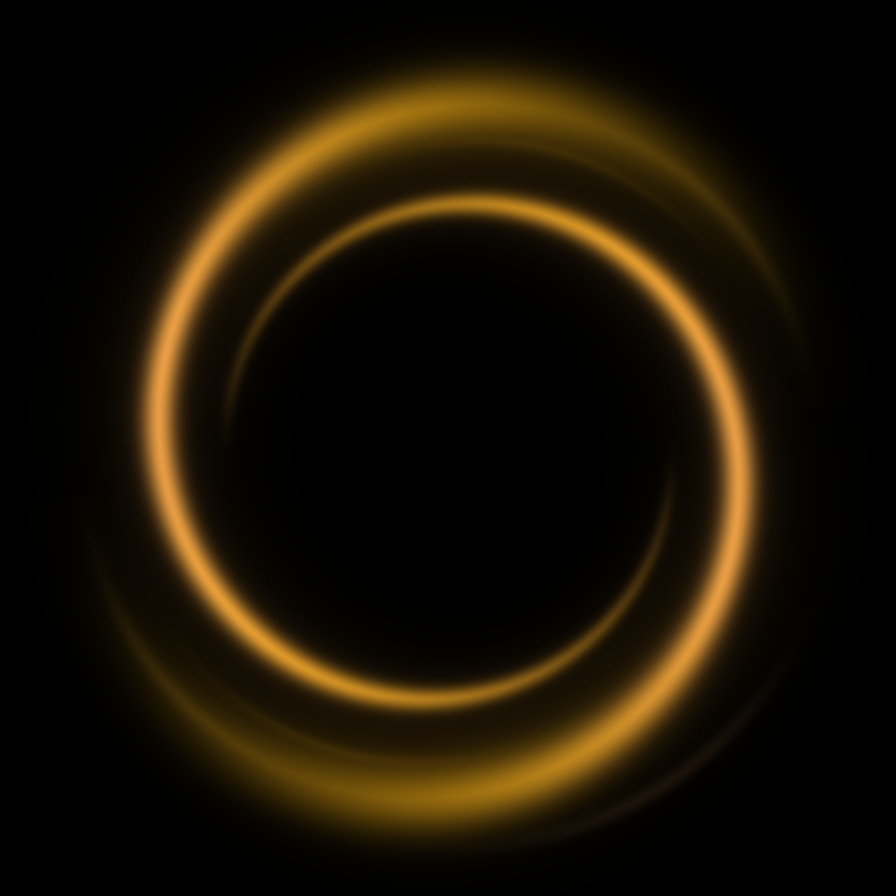
Reproduce this background procedurally as a WebGL 2 fragment shader.

```glsl
#version 300 es
precision highp float;
// Two golden spiral arms of light winding into a glowing ring on black.
uniform vec2 u_resolution;
out vec4 fragColor;

const float PI = 3.14159265;

float bell(float x, float width) {
    return exp(-x * x / (width * width));
}

float softMin(float a, float b, float k) {
    float h = max(k - abs(a - b), 0.0) / k;
    return min(a, b) - h * h * k * 0.25;
}

// Radius of an arm: level at its outer start, then winding inward.
float armRadius(float t) {
    return softMin(0.387 - 0.0474 * t + 0.0038 * t * t, 0.41, 0.04);
}

// Light of one arm; t is the angle travelled along it, r the distance from the centre.
vec3 armLight(float t, float r) {
    float d = r - armRadius(t);
    float taper = smoothstep(1.2, 4.6, t);
    float strength = smoothstep(-1.45, 1.3, t) * (1.0 - smoothstep(2.0, 5.2, t))
                   * (1.0 - smoothstep(4.4, 4.83, t));

    // Colour runs from olive through warm orange to gold.
    vec3 tint = mix(vec3(0.56, 0.41, 0.03), vec3(0.69, 0.47, 0.22), smoothstep(-0.2, 1.2, t));
    tint = mix(tint, vec3(0.70, 0.49, 0.10), smoothstep(1.6, 2.9, t));

    // Bright core, wide at the start and thin at the end.
    float width = mix(0.036, 0.019, smoothstep(-0.4, 1.2, t)) * mix(1.0, 0.4, taper);
    vec3 light = tint * strength * bell(d, width);

    // Halo around the core.
    float reach = mix(0.034, 0.018, taper);
    light += vec3(0.21, 0.14, 0.045) * strength * exp(-abs(d) / reach);

    // Olive haze spilling inward from the broad part, with a fine streak in it.
    float broad = bell(t, 0.8);
    light += vec3(0.17, 0.12, 0.01) * broad * bell(d, d < 0.0 ? 0.07 : 0.045);
    light += vec3(0.06, 0.043, 0.005) * bell(t + 0.4, 0.4) * bell(d + 0.041, 0.006);

    // Thin rim along the faint outer start.
    light += vec3(0.09, 0.065, 0.015) * bell(t + 0.85, 0.35) * bell(d, 0.01);
    return light;
}

void main() {
    vec2 uv = (gl_FragCoord.xy - 0.5 * u_resolution) / min(u_resolution.x, u_resolution.y);
    vec2 p = uv - vec2(0.001, -0.004);
    float r = length(p);
    float angle = atan(p.y, p.x);

    vec3 color = vec3(0.0);
    for (int arm = 0; arm < 2; arm++) {
        float t = mod(angle - 0.5 * PI + PI * float(arm) + 1.45, 2.0 * PI) - 1.45;
        color += armLight(t, r);
    }

    // Faint detached wisp at the lower right.
    color += vec3(0.09, 0.062, 0.035) * bell(angle + 1.0, 0.36) * bell(r - 0.443, 0.009);

    fragColor = vec4(min(color, 1.0), 1.0);
}
```
